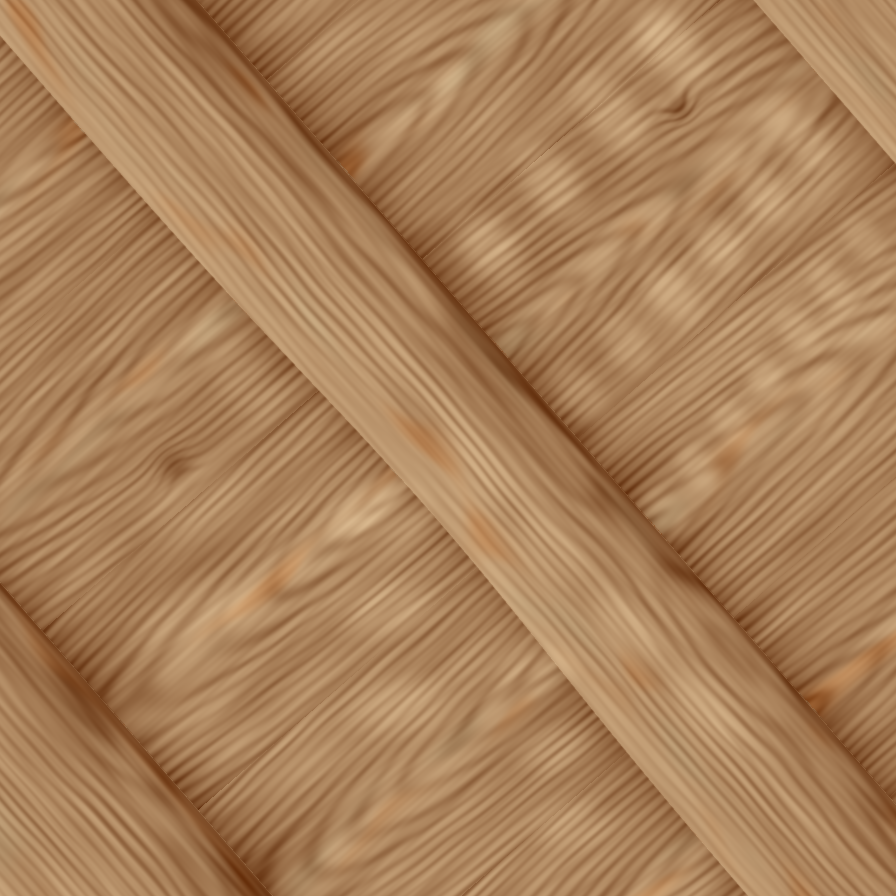
Reproduce this texture procedurally as a three.js fragment shader.

```glsl
varying vec2 vUv;

vec2 gradientAt(vec2 cell) {
  float angle = 6.2832 * fract(sin(dot(cell, vec2(127.1, 311.7))) * 43758.5);
  return vec2(cos(angle), sin(angle));
}

float gradientNoise(vec2 p) {
  vec2 i = floor(p), f = p - i;
  vec2 e = vec2(1.0, 0.0);
  vec2 k = f * f * f * (f * (f * 6.0 - 15.0) + 10.0);
  float low = mix(dot(gradientAt(i), f), dot(gradientAt(i + e.xy), f - e.xy), k.x);
  float high = mix(dot(gradientAt(i + e.yx), f - e.yx), dot(gradientAt(i + e.xx), f - e.xx), k.x);
  return mix(low, high, k.y);
}

// Growth rings cut lengthwise: x runs along the fibre, y across from the heart
float woodGrain(vec2 g, float depth, float seed, float knot) {
  float ring = length(vec2(g.y, depth)) + knot * 0.012;
  ring += 0.009 * gradientNoise(vec2(g.x * 3.0, g.y * 13.0) + seed);
  ring += 0.002 * gradientNoise(vec2(g.x * 14.0, g.y * 35.0) + seed);
  float wave = sin(ring * 570.0);
  float strength = 0.8 + 1.0 * gradientNoise(vec2(g.x * 4.0, g.y * 30.0) - seed);
  float fibre = gradientNoise(vec2(g.x * 10.0, g.y * 150.0) + seed);
  float band = gradientNoise(vec2(g.x * 2.5, g.y * 38.0) + seed * 2.0);
  return (wave - 0.35 * wave * wave + 0.15) * 0.165 * strength + fibre * 0.24 + band * 0.26;
}

// Evenly spaced soft patches of light
float lightRow(vec2 p, vec2 start, vec2 stride, int count, vec2 radius, vec2 axis) {
  float glow = 0.0;
  for (int i = 0; i < 7; i++) {
    if (i >= count) break;
    vec2 q = p - start - stride * float(i);
    q = vec2(dot(q, axis), dot(q, vec2(-axis.y, axis.x)));
    glow += 1.0 - smoothstep(0.25, 1.3, length(q / radius));
  }
  return glow;
}

float knotAt(vec2 p, vec2 center, float size) {
  vec2 q = (p - center) / size;
  return exp(-dot(q, q));
}

void main() {
  vec2 p = vUv;
  vec2 beamAxis = vec2(0.656, -0.755);
  float s = dot(p, beamAxis);
  float t = dot(p, vec2(0.755, 0.656));

  // Nearest beam, as its lower and upper border
  vec2 span = vec2(0.630 + 0.014 * exp(-12.0 * s * s), 0.822);
  if (t < 0.43) span = vec2(-0.02, 0.23);
  if (t > 1.06) span = vec2(1.291, 1.48);
  float w = (t - span.x) / (span.y - span.x);
  float onBeam = smoothstep(-0.0015, 0.0015, t - span.x) * smoothstep(-0.0015, 0.0015, span.y - t);

  // Planks laid across the beams
  float shifted = (s - (t < 0.73 ? 0.205 : 0.17)) / 0.265 + 0.5;
  float plankId = floor(shifted) + (t < 0.73 ? 7.0 : 23.0);
  float u = (fract(shifted) - 0.5) * 0.265;
  float knot = knotAt(p, vec2(0.195, 0.479), 0.025) + knotAt(p, vec2(0.758, 0.879), 0.018);
  float plank = 0.64 + woodGrain(vec2(t, u), 0.14 * (t - 0.72), plankId * 3.7, knot);
  float wander = 0.018 * gradientNoise(vec2(t * 6.0, plankId * 4.3));
  float plankHeart = exp(-pow((u + wander) / 0.018, 2.0));
  plank += 0.17 * plankHeart - 0.4 * knot * knot;
  plank -= 0.12 * exp(-pow((abs(u) - 0.1325) / 0.005, 2.0));

  // Contact shadows on either side of a beam
  plank -= 0.55 * exp(-max(t - span.y, 0.0) / 0.034) * step(span.y, t);
  plank -= 0.3 * exp(-max(span.x - t, 0.0) / 0.022) * step(t, span.x);

  // Rounded beam, pale along the lower border and dark along the upper
  float beamSeed = floor(span.y * 10.0);
  float depth = 0.035 + 0.03 * gradientNoise(vec2(s * 4.0, beamSeed));
  float beam = 0.71 + woodGrain(vec2(s, t - span.y + 0.025), depth, beamSeed * 5.3, 0.0);
  float paleEdge = exp(-pow((w - 0.04) / 0.16, 2.0));
  beam = mix(beam, 0.97 + 0.3 * (beam - 0.71), 0.75 * paleEdge);
  beam -= 0.32 * smoothstep(0.5, 0.95, w) + 0.4 * smoothstep(0.92, 1.0, w);
  float beamHeart = exp(-pow((w - 0.2 + 0.2 * gradientNoise(vec2(s * 5.0, 9.0))) / 0.11, 2.0));
  float edgeHeart = exp(-pow((w - 0.92) / 0.06, 2.0));
  float edgeStreak = gradientNoise(vec2(s * 7.0, t * 90.0));
  beam += 0.55 * edgeHeart * edgeStreak;

  float tone = mix(plank, beam, onBeam);
  float heart = mix(plankHeart, beamHeart + 0.6 * edgeHeart, onBeam);

  // Dappled light: slanted rows at the right, looser columns at the left
  float light = lightRow(p, vec2(0.749, 0.948), vec2(-0.067, -0.076), 4, vec2(0.058, 0.034), beamAxis);
  light += 0.75 * lightRow(p, vec2(0.898, 0.844), vec2(-0.050, -0.057), 6, vec2(0.044, 0.027), beamAxis);
  light += 0.7 * lightRow(p, vec2(0.964, 0.733), vec2(-0.037, -0.051), 7, vec2(0.034, 0.022), beamAxis);
  vec2 slant = vec2(0.98, 0.2);
  light += 0.55 * lightRow(p, vec2(0.22, 0.44), vec2(-0.005, -0.13), 3, vec2(0.08, 0.045), slant);
  light += 0.85 * lightRow(p, vec2(0.42, 0.43), vec2(0.012, -0.109), 3, vec2(0.06, 0.035), slant);
  light += 0.75 * lightRow(p, vec2(0.60, 0.25), vec2(0.018, -0.085), 3, vec2(0.048, 0.030), slant);
  light += 0.7 * lightRow(p, vec2(0.53, 0.475), vec2(0.085, -0.088), 4, vec2(0.06, 0.028), beamAxis);
  light += 0.5 * lightRow(p, vec2(0.27, 0.58), vec2(-0.10, -0.48), 2, vec2(0.06, 0.035), beamAxis);
  tone += 0.31 * min(light, 1.2) + 0.12 * gradientNoise(p * 4.0 + 3.0);

  vec3 color = mix(vec3(0.47, 0.28, 0.14), vec3(0.78, 0.64, 0.48), clamp(tone, -0.25, 1.25));

  // Resin stains and grey-gold sapwood within the heart streaks
  vec2 stainPlace = mix(vec2(t * 9.0, s * 24.0), vec2(s * 9.0, t * 24.0), onBeam);
  float stain = gradientNoise(stainPlace + 4.0);
  color += vec3(-0.01, -0.07, -0.10) * heart * smoothstep(0.08, 0.45, stain);
  color += vec3(-0.01, 0.01, 0.012) * heart * smoothstep(0.05, 0.4, -stain);
  gl_FragColor = vec4(color, 1.0);
}
```
